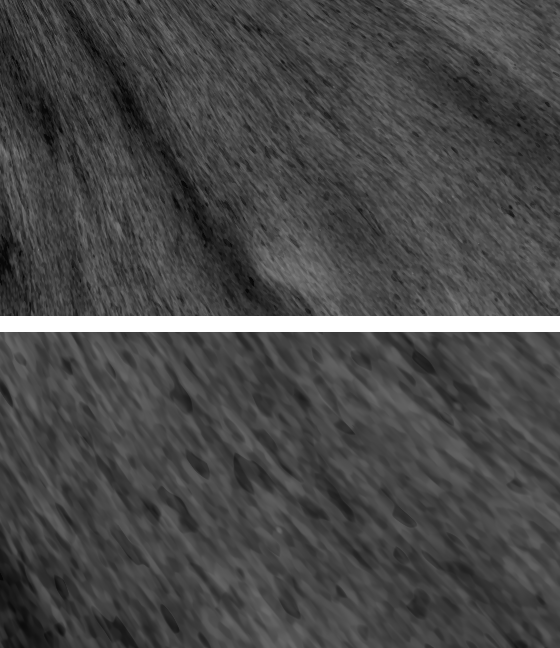
Top, the full canvas; bottom, a detail of the centre.
Write a Shadertoy shader that draws this texture.

```glsl
// Dark brushed surface: fine streaks fan out from a far pole at the upper left.
// Smooth cellular noise, stretched along the flow, gives the grain; soft
// smudges set the broad light and dark bands, with pits and scratches on top.

const vec2  POLE = vec2(-0.41, 2.18);      // point the streaks radiate from
const float FAN_RADIUS = 2.1;              // turns the fan angle into a width
const float BASE_TONE = 0.277;
const vec2  SMUDGE_SIZE = vec2(0.060, 0.21); // across, along the flow
const int   SMUDGES = 15;
const int   SCRATCHES = 6;
const float STREAK_GAIN = 0.075;
const float HAIR_GAIN = 0.150;
const float GRIT_GAIN = 0.105;
const float NICK_DEPTH = 0.085;
const float PIT_DEPTH = 0.13;
const float SPECK_LIGHT = 0.10;
const vec2  RIPPLE_CENTRE = vec2(0.82, 0.50);
const float RIPPLE_RADIUS = 0.20;

// Smudge centre (xy) and change of tone (z)
const vec3 SMUDGE[SMUDGES] = vec3[](
    vec3(0.36, 0.75, -0.20), vec3(0.56, 0.43, -0.19), vec3(0.77, 0.12, -0.15),
    vec3(0.18, 0.56, -0.17), vec3(0.04, 0.14, -0.19), vec3(0.01, 0.80, -0.11),
    vec3(1.54, 0.66, -0.13), vec3(1.14, 0.27, -0.06), vec3(0.98, 0.13,  0.12),
    vec3(0.24, 0.36,  0.06), vec3(0.47, 0.22,  0.06), vec3(1.52, 0.92,  0.06),
    vec3(1.48, 0.08,  0.05), vec3(0.22, 0.20, -0.09), vec3(0.08, 0.45,  0.05));

vec3 hash3(vec2 p) {
    vec3 q = fract(p.xyx * vec3(0.1031, 0.1030, 0.0973));
    q += dot(q, q.yxz + 33.33);
    return fract((q.xxy + q.yzz) * q.zyx);
}

// Smooth cellular noise, centred on zero
float cells(vec2 p) {
    vec2 id = floor(p), local = fract(p);
    float total = 0.0, weight = 0.0;
    for (int j = -1; j <= 1; j++)
    for (int i = -1; i <= 1; i++) {
        vec2 offset = vec2(i, j);
        vec3 h = hash3(id + offset);
        vec2 d = offset + h.xy - local;
        float w = exp(-5.0 * dot(d, d));
        total += w * h.z;
        weight += w;
    }
    return total / weight - 0.5;
}

// Flow coordinates: x across the streaks, y along them
vec2 flow(vec2 p) {
    vec2 d = p - POLE;
    vec2 f = vec2(atan(d.x, -d.y) * FAN_RADIUS, length(d));
    f.x += 0.010 * sin(f.y * 5.0 + f.x * 3.0) + 0.003 * sin(f.y * 13.0 - f.x * 9.0);
    return f;
}

// Sparse soft dots, one at most in each cell
float dots(vec2 f, float scale, float radius, float chance, float seed) {
    vec2 id = floor(f * scale);
    vec3 h = hash3(id + seed);
    vec2 d = (fract(f * scale) - 0.2 - 0.6 * h.xy) / scale;
    float r = radius * (0.5 + h.x);
    float dist = length(d * vec2(1.0, 0.6));
    return step(h.z, chance) * (1.0 - smoothstep(0.3 * r, 1.4 * r, dist));
}

// Thin tapered lines along the flow
float scratches(vec2 f, float aspect) {
    float mark = 0.0;
    for (int i = 0; i < SCRATCHES; i++) {
        vec3 h = hash3(vec2(float(i) * 7.0 + 3.0, 19.0));
        vec2 d = f - flow(h.xy * vec2(aspect, 1.0));
        float taper = 1.0 - smoothstep(0.03, 0.06 + 0.08 * h.z, abs(d.y));
        mark += taper * (0.3 + 0.7 * h.z) * (1.0 - smoothstep(0.0006, 0.0032, abs(d.x)));
    }
    return mark;
}

void mainImage(out vec4 fragColor, in vec2 fragCoord) {
    vec2 p = fragCoord / iResolution.y;
    vec2 f = flow(p);

    // Grain from broad to fine
    float cloud  = cells(f * vec2(5.0, 1.8));
    float band   = cells(f * vec2(19.0, 3.5) + 31.0);
    float streak = cells(f * vec2(66.0, 9.0) + 57.0);
    float hair   = cells(f * vec2(165.0, 26.0) + 83.0);
    float grit   = cells(f * vec2(210.0, 85.0) + 11.0);

    // Broad smudges with edges frayed by the grain
    float light = 0.0, dark = 0.0;
    for (int i = 0; i < SMUDGES; i++) {
        vec2 q = (f - flow(SMUDGE[i].xy)) / SMUDGE_SIZE;
        q += vec2(1.1 * band + 0.9 * streak + 0.4 * hair, 1.2 * band);
        float amount = SMUDGE[i].z * exp(-dot(q, q));
        light += max(amount, 0.0);
        dark += min(amount, 0.0);
    }
    float fray = clamp(1.0 + 1.0 * band + 1.3 * streak + 1.2 * hair, 0.2, 2.0);
    float tone = BASE_TONE + light + dark * fray;

    // Streaks, coarser in contrast toward the left
    float contrast = mix(1.25, 0.9, smoothstep(0.1, 1.0, p.x));
    tone += 0.060 * cloud + 0.060 * band;
    tone += contrast * (STREAK_GAIN * streak + HAIR_GAIN * hair + GRIT_GAIN * grit);
    tone -= 0.025 * (1.0 - smoothstep(0.0, 0.4, p.x));

    // Short dark nicks, thicker in a rippled patch near the middle
    vec2 r = (p - RIPPLE_CENTRE) / RIPPLE_RADIUS;
    float patchy = exp(-dot(r, r));
    float nick = cells(f * vec2(105.0, 38.0) + 5.0);
    tone -= NICK_DEPTH * smoothstep(0.32 - 0.17 * patchy, 0.46 - 0.10 * patchy, nick);

    // Pits, bright specks and scratches
    tone -= PIT_DEPTH * dots(f, 6.0, 0.0046, 0.22, 0.0);
    tone += SPECK_LIGHT * dots(f, 10.0, 0.0022, 0.14, 40.0);
    tone -= 0.11 * scratches(f, iResolution.x / iResolution.y);

    fragColor = vec4(vec3(clamp(tone, 0.03, 0.5)), 1.0);
}
```
